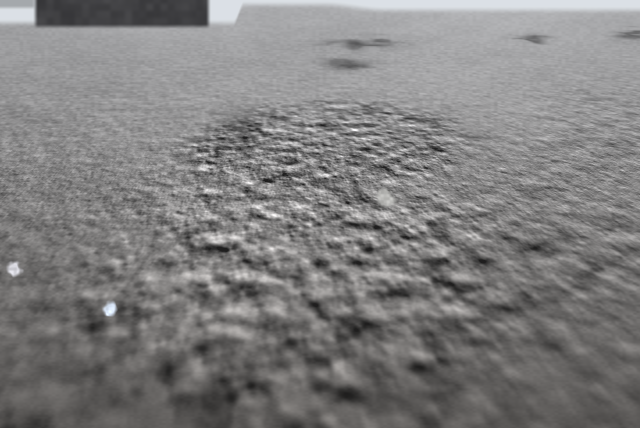
A Shadertoy shader for this texture:

```glsl
// Worn concrete floor with a pitted patch, seen at a low angle with shallow focus.
#define HORIZON 1.12      // height where the floor would vanish
#define FOCUS 0.53        // distance below the horizon that is sharp
#define APERTURE 0.021    // strength of the blur away from focus
#define BUMP_SCALE 17.0   // coarsest bumps per floor unit
#define BUMP_GAIN 0.36    // relief contrast inside the patch
#define NEAR_TONE 0.355   // floor brightness at the bottom
#define FAR_TONE 0.675    // floor brightness at the top
#define PIT_DEPTH 0.13    // darkness of the hollows

float hash(vec2 p) {
    vec3 q = fract(p.xyx * vec3(0.1031, 0.1030, 0.0973));
    q += dot(q, q.yzx + 33.33);
    return fract((q.x + q.y) * q.z);
}

float noise(vec2 p) {
    vec2 i = floor(p), f = fract(p);
    f = f * f * f * (f * (f * 6.0 - 15.0) + 10.0);
    return mix(mix(hash(i), hash(i + vec2(1, 0)), f.x),
               mix(hash(i + vec2(0, 1)), hash(i + vec2(1, 1)), f.x), f.y);
}

// Soft ellipse: 1 inside, falling to 0 across the given softness
float ellipse(vec2 p, vec2 centre, vec2 radius, float soft) {
    return 1.0 - smoothstep(1.0 - soft, 1.0 + soft, length((p - centre) / radius));
}

float box(vec2 p, vec2 lo, vec2 hi, float soft) {
    vec2 a = smoothstep(lo - soft, lo + soft, p) * (1.0 - smoothstep(hi - soft, hi + soft, p));
    return a.x * a.y;
}

// Back-lit relief; octaves finer than the blur fade out
float relief(vec2 g, float blur, float rough) {
    float sum = 0.0, freq = BUMP_SCALE;
    for (int i = 0; i < 4; i++) {
        float k = float(i);
        vec2 q = g * freq + k * 17.3;
        float slope = noise(q) - noise(q + vec2(0.15, 0.6));
        float gain = mix(0.05 + 0.03 * k, BUMP_GAIN - 0.03 * k, rough);
        sum += slope * gain * exp(-4.0 * freq * freq * blur * blur);
        freq *= 1.9;
        g = mat2(0.98, 0.2, -0.2, 0.98) * g;
    }
    return sum;
}

// Isolated stains and hollows: centre, then radii; nearer ones are fainter
float stains(vec2 p) {
    vec4 spots[9] = vec4[9](
        vec4(0.81, 0.848, 0.065, 0.016), vec4(0.85, 0.898, 0.10, 0.013),
        vec4(1.24, 0.912, 0.04, 0.010), vec4(1.475, 0.918, 0.04, 0.012),
        vec4(1.115, 0.678, 0.04, 0.011), vec4(1.125, 0.235, 0.05, 0.030),
        vec4(1.24, 0.307, 0.035, 0.024), vec4(0.38, 0.14, 0.05, 0.035),
        vec4(1.25, 0.43, 0.05, 0.016));
    float sum = 0.0;
    for (int i = 0; i < 9; i++) {
        vec2 q = (p - spots[i].xy) / spots[i].zw;
        sum += exp(-1.3 * dot(q, q)) * mix(0.08, 0.26, spots[i].y);
    }
    return sum;
}

// Far wall light and the dark block standing on the floor
vec3 backdrop(vec3 col, vec2 p) {
    float edge = mix(0.946, 0.989, smoothstep(0.545, 0.57, p.x));
    edge -= 0.013 * smoothstep(0.76, 0.90, p.x);
    float glow = smoothstep(edge - 0.010, edge + 0.010, p.y);
    col = mix(col, vec3(0.86, 0.88, 0.90), glow);
    col *= 1.0 - 0.25 * box(p, vec2(-0.1, 0.982), vec2(0.08, 1.1), 0.006);
    float block = box(p, vec2(0.083, 0.938), vec2(0.487, 1.2), 0.007);
    float speckle = noise(p * 60.0) * 0.05 + noise(p * 23.0 + 5.0) * 0.04;
    return mix(col, vec3(0.20, 0.20, 0.21) + speckle, block);
}

// Pale crystal with an uneven outline
vec3 crystal(vec3 col, vec2 p, vec2 centre, float radius, float soft, vec3 tint) {
    vec2 q = p + (vec2(noise(p * 90.0), noise(p * 90.0 + 40.0)) - 0.5) * radius * 0.6;
    float facet = 0.88 + 0.2 * noise(p * 140.0);
    return mix(col, tint * facet, ellipse(q, centre, vec2(radius), soft));
}

void mainImage(out vec4 fragColor, in vec2 fragCoord) {
    vec2 p = fragCoord / iResolution.y;
    float depth = max(HORIZON - p.y, 0.05);
    vec2 g = vec2(p.x - 0.75, 1.0) / depth;
    float blur = length(vec2(APERTURE * abs(depth - FOCUS) / depth, 0.0008 / (depth * depth)));

    // Where the surface has broken up
    vec2 warp = vec2(noise(g * 6.0), noise(g * 6.0 + 9.0)) - 0.5;
    vec2 w = p + warp * vec2(0.10, 0.05) * depth * 1.5;
    float upper = ellipse(w, vec2(0.765 + 0.25 * (p.y - 0.65), 0.655), vec2(0.32, 0.105), 0.22);
    float lower = ellipse(w, vec2(0.74, 0.33), vec2(0.47, 0.30), 0.45);
    float side = ellipse(w, vec2(1.43, 0.70), vec2(0.17, 0.10), 0.6)
               + ellipse(w, vec2(1.22, 0.40), vec2(0.28, 0.20), 0.7);
    float rough = max(max(upper, 0.85 * lower), 0.3 * side);
    rough = clamp(rough + 0.25 * (1.0 - p.y), 0.0, 1.0);

    // Floor tone with wide stains and far streaks
    float tone = mix(NEAR_TONE, FAR_TONE, p.y);
    tone -= 0.03 * smoothstep(0.5, 0.0, p.x);
    tone += 0.02 * ellipse(p, vec2(1.1, 0.8), vec2(0.4, 0.2), 0.8);
    tone += 0.03 * (noise(p * vec2(4.0, 14.0)) - 0.5) + 0.03 * (noise(p * vec2(11.0, 55.0)) - 0.5);
    tone -= 0.075 * upper - 0.01 * lower + 0.03 * side;
    tone -= 0.11 * ellipse(w, vec2(0.56, 0.70), vec2(0.06, 0.045), 0.7);

    // Bumps, hollows and grain
    tone += relief(g, blur, rough);
    float pits = smoothstep(0.55, 0.9, noise(g * 14.0 + 3.0));
    tone -= PIT_DEPTH * rough * (pits - 0.17) * exp(-500.0 * blur * blur);
    tone -= stains(p + warp * 0.02) * (0.7 + 0.6 * noise(p * vec2(40.0, 90.0)));
    float sharp = exp(-12.0 * (depth - FOCUS) * (depth - FOCUS));
    tone += (0.02 + 0.07 * sharp) * (noise(p * vec2(120.0, 210.0)) - 0.5);

    vec3 col = max(tone, 0.12) * mix(vec3(1.01, 0.985, 0.965), vec3(0.995, 1.0, 1.015), p.y);
    col = backdrop(col, p);

    // Loose crystals
    col = crystal(col, p, vec2(0.902, 0.536), 0.020, 0.45, vec3(0.74, 0.74, 0.73));
    col = crystal(col, p, vec2(0.033, 0.373), 0.016, 0.35, vec3(0.86, 0.86, 0.89));
    col = crystal(col, p, vec2(0.256, 0.277), 0.014, 0.40, vec3(0.88, 0.93, 1.0));
    fragColor = vec4(clamp(col, 0.0, 1.0), 1.0);
}
```
